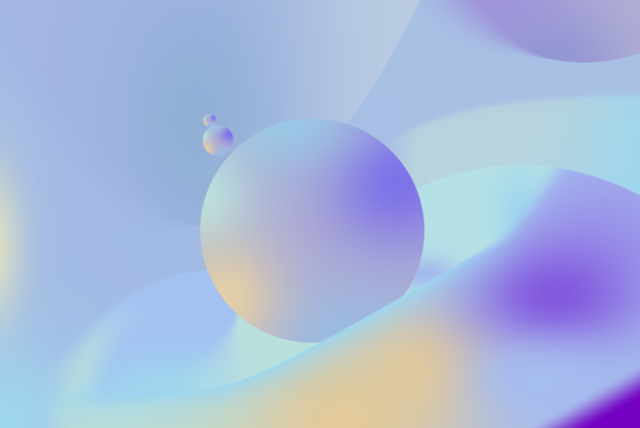
This background is drawn by a WebGL 1 fragment shader. Its source:

```glsl
precision highp float;

uniform vec2 u_resolution;

// Palette
const vec3 HAZE = vec3(0.64, 0.71, 0.89);
const vec3 PALE = vec3(0.73, 0.80, 0.88);
const vec3 SHADE = vec3(0.57, 0.69, 0.84);
const vec3 SKY = vec3(0.64, 0.76, 0.95);
const vec3 CYAN = vec3(0.62, 0.84, 0.93);
const vec3 MINT = vec3(0.73, 0.88, 0.87);
const vec3 CREAM = vec3(0.87, 0.88, 0.76);
const vec3 PEACH = vec3(0.89, 0.79, 0.60);
const vec3 MAUVE = vec3(0.68, 0.68, 0.83);
const vec3 LAVENDER = vec3(0.61, 0.60, 0.92);
const vec3 IRIS = vec3(0.49, 0.44, 0.91);
const vec3 PURPLE = vec3(0.51, 0.34, 0.87);
const vec3 VIOLET = vec3(0.45, 0.0, 0.76);

// Layout, in units of the canvas height: centre and radius
const vec3 MAIN_BALL = vec3(0.732, 0.461, 0.262);
const vec3 SMALL_BALL = vec3(0.512, 0.672, 0.036);
const vec3 TINY_BALL = vec3(0.492, 0.719, 0.015);
const vec3 CORNER_BALL = vec3(1.367, 1.254, 0.400);
const vec2 BOWL_CENTRE = vec2(0.52, 0.05);
const vec2 BOWL_SIZE = vec2(0.37, 0.32);

// 1 where the signed distance d is negative
float inside(float d, float softness) {
  return 1.0 - smoothstep(-softness, softness, d);
}

// Tints a colour with a Gaussian spot
vec3 glow(vec3 base, vec3 tint, vec2 p, vec2 centre, vec2 size) {
  vec2 d = (p - centre) / size;
  return mix(base, tint, exp(-dot(d, d)));
}

vec3 wall(vec2 p, float aa) {
  vec3 c = mix(HAZE, PALE, smoothstep(0.45, 1.0, p.x));
  c = glow(c, SHADE, p, vec2(0.46, 0.72), vec2(0.2, 0.32));
  // Faint crease beside the main ball
  float bend = p.x - 0.47;
  float crease = p.y - 0.472 - 2.0 * bend * bend;
  float creaseWidth = mix(0.12, 0.006, smoothstep(0.25, 0.46, p.x));
  c = mix(c, vec3(0.64, 0.74, 0.90), 0.8 * inside(crease, creaseWidth));
  c = glow(c, CREAM, p, vec2(-0.02, 0.42), vec2(0.075, 0.19));
  c = glow(c, CYAN, p, vec2(0.0), vec2(0.22, 0.2));
  // Large ball in the upper corner, blurred on its left
  float d = length(p - CORNER_BALL.xy) - CORNER_BALL.z;
  float blur = mix(0.09, aa, smoothstep(0.98, 1.3, p.x));
  vec3 corner = mix(vec3(0.62, 0.58, 0.86), MAUVE, smoothstep(1.15, 1.5, p.x));
  corner = glow(corner, vec3(0.58, 0.59, 0.83), p, vec2(1.3, 0.87), vec2(0.14, 0.09));
  c = mix(c, corner, inside(d, blur));
  // Pale wave on the right
  float wave = p.y - 0.785 + 0.11 * exp((0.918 - p.x) / 0.18);
  vec3 waveColour = mix(vec3(0.72, 0.83, 0.87), CYAN, smoothstep(1.2, 1.55, p.x - 0.3 * (p.y - 0.63)));
  waveColour = mix(waveColour, HAZE, 0.3 * exp(-abs(wave) / 0.012));
  return mix(c, waveColour, inside(wave, 0.009) * smoothstep(0.88, 1.0, p.x));
}

vec3 cavity(vec2 p, float bowl) {
  vec3 c = glow(SKY, CYAN, p, vec2(0.43, 0.09), vec2(0.24, 0.08));
  float floorWidth = mix(0.12, 0.01, smoothstep(0.1, 0.26, p.y));
  c = mix(c, MINT, smoothstep(-floorWidth, floorWidth, p.x - 0.465 - 0.35 * p.y));
  c = mix(c, vec3(0.71, 0.88, 0.90), smoothstep(0.85, 1.0, p.x));
  c = glow(c, vec3(0.64, 0.73, 0.93), p, vec2(1.0, 0.36), vec2(0.07, 0.04));
  c = glow(c, CYAN, p, vec2(1.22, 0.5), vec2(0.06, 0.1));
  // Lit left lip
  float lip = smoothstep(-0.09, -0.01, bowl) * (1.0 - smoothstep(0.12, 0.33, p.y));
  return mix(c, MINT, lip * (1.0 - smoothstep(0.25, 0.45, p.x)));
}

vec3 frontRim(vec2 p, float depth) {
  vec3 c = mix(vec3(0.74, 0.87, 0.84), vec3(0.65, 0.74, 0.93), smoothstep(0.5, 1.1, p.x));
  c = glow(c, PEACH, p, vec2(0.80, 0.02), vec2(0.28, 0.22));
  c = glow(c, PEACH, p, vec2(0.98, 0.14), vec2(0.16, 0.14));
  c = glow(c, LAVENDER, p, vec2(1.42, 0.45), vec2(0.25, 0.18));
  c = glow(c, PURPLE, p, vec2(1.30, 0.31), vec2(0.19, 0.125));
  c = glow(c, vec3(0.65, 0.74, 0.94), p, vec2(1.27, 0.11), vec2(0.17, 0.09));
  float corner = p.y - 0.57 * (p.x - 1.29);
  c = mix(c, VIOLET, inside(corner + 0.01, 0.045));
  // Cool light along the edge
  vec3 edge = mix(CYAN, vec3(0.63, 0.74, 0.94), smoothstep(0.95, 1.25, p.x));
  return mix(c, edge, exp(-max(depth, 0.0) / 0.045));
}

vec3 ballColour(vec2 q) {
  vec3 c = glow(MAUVE, IRIS, q, vec2(0.75, 0.45), vec2(0.6));
  c = glow(c, vec3(0.60, 0.73, 0.89), q, vec2(0.3, -1.0), vec2(0.75, 0.5));
  c = glow(c, vec3(0.60, 0.78, 0.90), q, vec2(-0.25, 1.0), vec2(0.65, 0.45));
  c = glow(c, MINT, q, vec2(-1.0, 0.3), vec2(0.45, 0.5));
  return glow(c, vec3(0.89, 0.81, 0.65), q, vec2(-0.78, -0.6), vec2(0.5));
}

vec3 addBall(vec3 base, vec2 p, vec3 ball, float aa) {
  vec2 q = (p - ball.xy) / ball.z;
  return mix(base, ballColour(q), inside((length(q) - 1.0) * ball.z, aa));
}

void main() {
  vec2 p = gl_FragCoord.xy / u_resolution.y;
  p.x += 0.75 - 0.5 * u_resolution.x / u_resolution.y;
  float aa = 1.0 / u_resolution.y;
  vec3 c = wall(p, aa);

  // Bowl: an ellipse on the left joined to a ridge on the right
  float bowl = (length((p - BOWL_CENTRE) / BOWL_SIZE) - 1.0) * BOWL_SIZE.y;
  float ridge = p.y - 0.615 + 0.92 * (p.x - 1.22) * (p.x - 1.22);
  float bowlBlur = mix(0.06, 1.5 * aa, smoothstep(0.08, 0.33, p.y));
  float body = max(inside(bowl, bowlBlur), inside(ridge, 1.5 * aa));
  c = mix(c, cavity(p, bowl), body);

  c = addBall(c, p, TINY_BALL, aa);
  c = addBall(c, p, SMALL_BALL, aa);
  c = addBall(c, p, MAIN_BALL, aa);

  // Front rim, a hyperbola that melts away at both ends
  float u = p.x - 0.541;
  float rimTop = 0.07 + 0.29 * (u + sqrt(u * u + 0.0132)) + 0.14 * smoothstep(1.15, 1.4, p.x);
  float rimBlur = 1.5 * aa + 0.04 * (1.0 - smoothstep(0.2, 0.55, p.x)) + 0.05 * smoothstep(1.08, 1.3, p.x);
  float rim = inside(p.y - rimTop, rimBlur) * body;
  c = mix(c, frontRim(p, rimTop - p.y), rim);

  gl_FragColor = vec4(c, 1.0);
}
```
